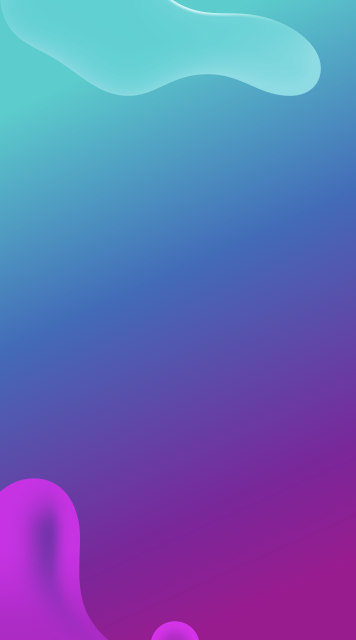
Write a WebGL 2 fragment shader that draws this background.

```glsl
#version 300 es
precision highp float;
// Slanted cyan-to-magenta gradient with glossy liquid blobs at the top and bottom.

uniform vec2 u_resolution;
out vec4 fragColor;

const float CANVAS_HEIGHT = 768.0; // design units per canvas height, y runs downward

// Adds one cubic curve to an outline; shape holds (distance, inside sign).
void addCurve(vec2 p, vec2 a, vec2 b, vec2 c, vec2 d, inout vec2 shape) {
    vec2 from = a;
    for (int i = 1; i <= 18; i++) {
        float t = float(i) / 18.0, s = 1.0 - t;
        vec2 to = s * s * s * a + 3.0 * s * s * t * b + 3.0 * s * t * t * c + t * t * t * d;
        vec2 edge = to - from, rel = p - from;
        float along = clamp(dot(rel, edge) / dot(edge, edge), 0.0, 1.0);
        shape.x = min(shape.x, length(rel - edge * along));
        // Count crossings of a ray running right
        if ((from.y > p.y) != (to.y > p.y) && rel.x < rel.y * edge.x / edge.y) shape.y = -shape.y;
        from = to;
    }
}

// Depth below the outline: positive inside, negative outside.
float topBlob(vec2 p) {
    vec2 shape = vec2(1e4, -1.0);
    addCurve(p, vec2(0, -20), vec2(-4, 45), vec2(35, 52), vec2(65, 70), shape);
    addCurve(p, vec2(65, 70), vec2(95, 88), vec2(118, 115), vec2(154, 115), shape);
    addCurve(p, vec2(154, 115), vec2(188, 115), vec2(205, 89), vec2(249, 89), shape);
    addCurve(p, vec2(249, 89), vec2(291, 89), vec2(310, 115), vec2(348, 115), shape);
    addCurve(p, vec2(348, 115), vec2(371, 115), vec2(385, 101), vec2(385, 82), shape);
    addCurve(p, vec2(385, 82), vec2(385, 50), vec2(340, 16), vec2(280, 16), shape);
    addCurve(p, vec2(280, 16), vec2(250, 16), vec2(228, 16), vec2(200, -5), shape);
    return shape.x * shape.y;
}

float cornerBlob(vec2 p) {
    vec2 shape = vec2(1e4, -1.0);
    addCurve(p, vec2(-20, 615), vec2(-5, 590), vec2(15, 574), vec2(41, 574), shape);
    addCurve(p, vec2(41, 574), vec2(76, 574), vec2(96, 606), vec2(96, 645), shape);
    addCurve(p, vec2(96, 645), vec2(96, 690), vec2(86, 735), vec2(135, 772), shape);
    return shape.x * shape.y;
}

vec3 background(vec2 p) {
    float t = (p.y + 0.45 * p.x) / CANVAS_HEIGHT;
    vec3 color = mix(vec3(0.36, 0.80, 0.80), vec3(0.26, 0.42, 0.72), clamp((t - 0.18) / 0.37, 0.0, 1.0));
    color = mix(color, vec3(0.48, 0.15, 0.60), clamp((t - 0.55) / 0.40, 0.0, 1.0));
    return mix(color, vec3(0.60, 0.11, 0.56), clamp((t - 0.95) / 0.18, 0.0, 1.0));
}

// Cyan body, pale inner glow and a white upper rim
vec3 topShade(vec2 p, float depth) {
    float glow = exp(-max(depth, 0.0) / 17.0) * mix(0.45, 1.0, smoothstep(15.0, 65.0, p.y - 0.05 * p.x));
    float lobe = 0.55 * smoothstep(190.0, 360.0, p.x) * smoothstep(10.0, 80.0, p.y);
    vec3 color = mix(vec3(0.38, 0.815, 0.825), vec3(0.56, 0.86, 0.89), clamp(glow * 0.85 + lobe, 0.0, 1.0));
    float rim = smoothstep(5.0, 0.0, depth) * smoothstep(190.0, 210.0, p.x) * smoothstep(370.0, 220.0, p.x);
    return mix(color, vec3(0.95, 1.0, 1.0), 0.8 * rim * smoothstep(50.0, 12.0, p.y));
}

// Magenta body with a soft violet fold, sharper on its right side
vec3 cornerShade(vec2 p) {
    float bend = max(p.y - 680.0, 0.0);
    float side = p.x - 59.0 - 0.006 * bend * bend;
    float width = side < 0.0 ? 25.0 : 13.0;
    float drop = (p.y - 640.0) / (p.y < 640.0 ? 35.0 : 85.0);
    float fold = exp(-side * side / (width * width) - drop * drop);
    vec3 color = mix(vec3(0.78, 0.20, 0.89), vec3(0.67, 0.17, 0.77), smoothstep(650.0, 768.0, p.y));
    return mix(color, vec3(0.42, 0.20, 0.64), 0.88 * fold);
}

void main() {
    vec2 p = vec2(gl_FragCoord.x, u_resolution.y - gl_FragCoord.y) / u_resolution.y * CANVAS_HEIGHT;
    float pixel = CANVAS_HEIGHT / u_resolution.y;
    vec3 color = background(p);

    float depth = topBlob(p);
    color = mix(color, topShade(p, depth), clamp(0.5 + depth / pixel, 0.0, 1.0));

    depth = cornerBlob(p);
    color = mix(color, cornerShade(p), clamp(0.5 + depth / pixel, 0.0, 1.0));

    // Small dome on the lower edge
    depth = 29.5 - length(p - vec2(210, 775));
    vec3 dome = mix(vec3(0.83, 0.20, 0.91), vec3(0.68, 0.17, 0.76), smoothstep(2.0, 24.0, depth));
    color = mix(color, dome, clamp(0.5 + depth / pixel, 0.0, 1.0));

    fragColor = vec4(color, 1.0);
}
```
